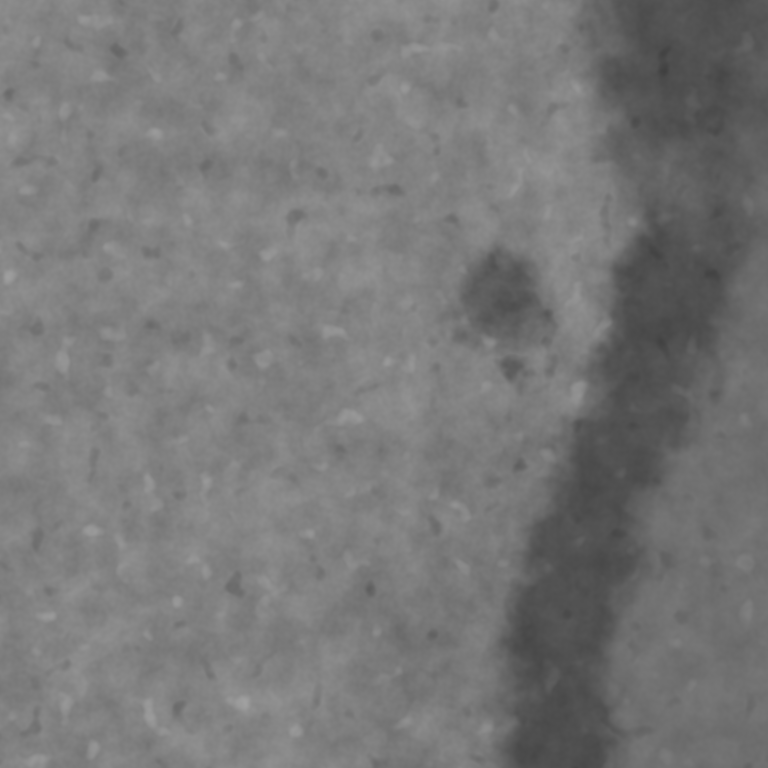
This texture is drawn by a three.js fragment shader. Its source:

```glsl
// Soft grey mottled surface with a dark slanting band and a small dark blotch.
varying vec2 vUv;

vec2 gradient(vec2 cell) {
  float angle = 6.2832 * fract(sin(dot(cell, vec2(127.1, 311.7))) * 43758.55);
  return vec2(cos(angle), sin(angle));
}

// Gradient noise, roughly -0.7 to 0.7
float noise(vec2 p) {
  vec2 i = floor(p);
  vec2 f = p - i;
  vec2 u = f * f * f * (f * (f * 6.0 - 15.0) + 10.0);
  vec2 e = vec2(1.0, 0.0);
  float low = mix(dot(gradient(i), f), dot(gradient(i + e.xy), f - e.xy), u.x);
  float high = mix(dot(gradient(i + e.yx), f - e.yx), dot(gradient(i + e.xx), f - e.xx), u.x);
  return mix(low, high, u.y);
}

float fbm(vec2 p) {
  float sum = 0.0;
  float weight = 1.0;
  for (int k = 0; k < 4; k++) {
    sum += weight * noise(p);
    p = mat2(0.8, 0.6, -0.6, 0.8) * p * 1.95 + 17.3;
    weight *= 0.7;
  }
  return sum;
}

void main() {
  vec2 warp = vec2(fbm(vUv * 9.0 + 3.1), fbm(vUv * 9.0 + 41.7));
  vec2 p = vUv + 0.03 * warp;

  // Band: leans right going up and widens at the top
  float center = mix(0.73, 0.89, smoothstep(0.12, 0.72, p.y));
  float halfWidth = 0.105 + 0.075 * smoothstep(0.7, 1.0, p.y);
  float offset = p.x - center;
  float band = 1.0 - smoothstep(0.35, 1.0, abs(offset) / halfWidth);
  float thinning = exp(-pow((p.y - 0.77) / 0.06, 2.0));
  band *= 1.0 - 0.4 * thinning;

  // Background: light on the left, dimmer low near the band and to its right
  float light = 0.512 - 0.035 * smoothstep(0.3, 0.65, p.x) * smoothstep(0.6, 0.3, p.y);
  float rightTone = mix(0.44, 0.39, smoothstep(0.5, 0.9, p.y));
  float rightSide = smoothstep(-0.03, 0.08, offset);
  float tone = mix(light, rightTone, rightSide);
  tone = mix(tone, 0.315, band);

  // Blotch with a ragged outline and a short tail below
  vec2 q = p - vec2(0.65, 0.605);
  float blotch = 1.0 - smoothstep(0.3, 1.15, length(q / vec2(0.078, 0.072)));
  float tail = 1.0 - smoothstep(0.2, 1.0, length((q - vec2(0.02, -0.09)) / vec2(0.032, 0.04)));
  tone = mix(tone, 0.33, max(0.9 * blotch, 0.7 * tail));

  // Mottling and grain, calmer on the dark and right parts
  float calm = mix(1.0, 0.65, max(band, rightSide));
  tone += calm * (0.035 * fbm(vUv * 6.0 + 8.4) + 0.05 * fbm(vUv * 19.0 + 23.6));

  // Sparse pale and dark flecks
  float fleck = noise(vUv * 27.0 + 61.2) + 0.35 * noise(vUv * 55.0 + 5.9);
  tone += calm * 0.07 * (smoothstep(0.28, 0.65, fleck) - smoothstep(0.28, 0.65, -fleck));

  gl_FragColor = vec4(vec3(clamp(tone, 0.2, 0.64)), 1.0);
}
```
